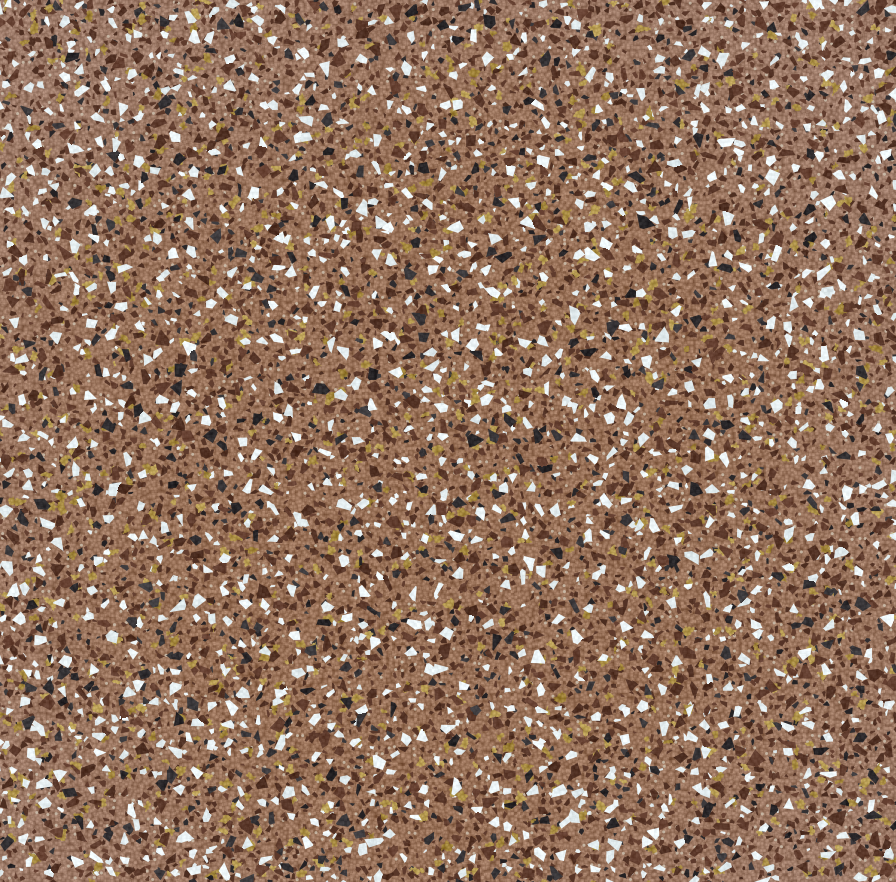
Write a Shadertoy shader that draws this texture.

```glsl
// Terrazzo floor: white, black and brown stone shards with ochre specks in tan mortar.

vec3 hash3(vec2 p) {
    vec3 q = fract(p.xyx * vec3(0.1031, 0.1030, 0.0973));
    q += dot(q, q.yxz + 33.33);
    return fract((q.xxy + q.yzz) * q.zyx);
}

// Distance to the nearest feature point, in cells
float cellular(vec2 p) {
    vec2 cell = floor(p);
    float nearest = 2.0;
    for (int y = -1; y <= 1; y++)
    for (int x = -1; x <= 1; x++) {
        vec2 id = cell + vec2(x, y);
        nearest = min(nearest, length(p - id - hash3(id).xy));
    }
    return nearest;
}

// Irregular convex shard: five randomly tilted half-planes, stretched along an axis
float shard(vec2 p, vec2 id, float radius, float axis) {
    float d = length(p) - 1.6 * radius;
    for (int i = 0; i < 5; i++) {
        vec3 h = hash3(id + 17.37 * float(i + 1));
        float angle = axis + 6.2832 * (float(i) + 0.8 * h.x) / 5.0;
        float stretch = 0.42 + 0.62 * abs(cos(angle - axis));
        d = max(d, dot(p, vec2(cos(angle), sin(angle))) - radius * stretch * mix(0.5, 1.0, h.y));
    }
    return d;
}

// Scattered shards: xyz = random values of the nearest one, w = signed distance
vec4 scatter(vec2 p, float cells, float density) {
    p *= cells;
    vec2 cell = floor(p);
    vec4 best = vec4(0.0, 0.0, 0.0, 1.0);
    for (int y = -1; y <= 1; y++)
    for (int x = -1; x <= 1; x++) {
        vec2 id = cell + vec2(x, y);
        vec3 place = hash3(id + 5.71);
        vec3 kind = hash3(id + 91.43);
        // A jittered low-discrepancy lattice spreads kinds and gaps evenly
        float even = dot(id, vec2(0.7549, 0.5698));
        kind.x = fract(even + 0.4 * kind.x);
        if (fract(even * 3.0 + 0.5 * place.z) > density) continue;
        vec2 center = id + mix(vec2(0.15), vec2(0.85), place.xy);
        float d = shard(p - center, id, mix(0.25, 0.53, kind.y), 6.2832 * kind.z);
        if (d < best.w) best = vec4(kind, d);
    }
    best.w /= cells;
    return best;
}

// Stone colour by kind: white below the first share, black below the second, else brown
vec3 stone(vec4 chip, float white, float black) {
    vec3 brown = mix(vec3(0.29, 0.17, 0.12), vec3(0.41, 0.26, 0.20), chip.z);
    vec3 dark = mix(vec3(0.13, 0.12, 0.13), vec3(0.25, 0.24, 0.25), chip.z);
    vec3 pale = mix(vec3(0.87, 0.91, 0.92), vec3(0.95, 0.98, 0.99), chip.z);
    return chip.x < white ? pale : chip.x < black ? dark : brown;
}

float cover(float d, float blur) {
    return 1.0 - smoothstep(-blur, blur, d);
}

void mainImage(out vec4 fragColor, in vec2 fragCoord) {
    vec2 p = fragCoord / iResolution.y;
    float blur = max(0.65 / iResolution.y, 0.0006);

    // Haze: slightly greyer mortar toward the borders, varied by layered sines
    float haze = smoothstep(0.25, 0.75, length(p - vec2(0.5, 0.43)));
    haze += 0.06 * sin(p.x * 9.0 + 2.0 * sin(p.y * 7.0)) + 0.04 * sin(p.y * 17.0 - p.x * 6.0);
    haze = clamp(haze, 0.0, 1.0);

    // Mortar with sandy grain: a cellular net and single random grains
    float grain = cellular(p * 230.0);
    float sand = hash3(floor(p * 290.0) + 13.1).x - 0.5;
    vec3 color = mix(vec3(0.595, 0.44, 0.34), vec3(0.61, 0.475, 0.405), haze);
    color += 0.20 * (0.45 - grain) + 0.10 * sand;

    // Tiny pale grit
    vec2 grit = p * 135.0;
    vec3 h = hash3(floor(grit) + 41.9);
    float gritDist = length(fract(grit) - mix(vec2(0.3), vec2(0.7), h.xy)) - 0.23;
    color = mix(color, vec3(0.80, 0.75, 0.68), 0.85 * step(h.z, 0.13) * cover(gritDist / 135.0, blur));

    // Small fragments
    vec4 small = scatter(p + 3.7, 97.0, 0.66);
    color = mix(color, stone(small, 0.09, 0.29), cover(small.w, blur));

    // Crumbly ochre specks
    vec4 ochre = scatter(p + 8.3, 66.0, 0.23);
    vec3 ochreColor = mix(vec3(0.60, 0.49, 0.18), vec3(0.73, 0.63, 0.32), ochre.z);
    float crumble = 0.003 * (grain - 0.5);
    color = mix(color, ochreColor + 0.2 * (0.5 - grain), 0.9 * cover(ochre.w + crumble, blur));

    // Large shards
    vec4 large = scatter(p + 1.3, 53.0, 0.9);
    vec3 face = stone(large, 0.38, 0.56) + 0.08 * (0.45 - grain) + 0.05 * sand;
    color = mix(color, face, cover(large.w, blur));

    fragColor = vec4(clamp(color, 0.0, 1.0), 1.0);
}
```
